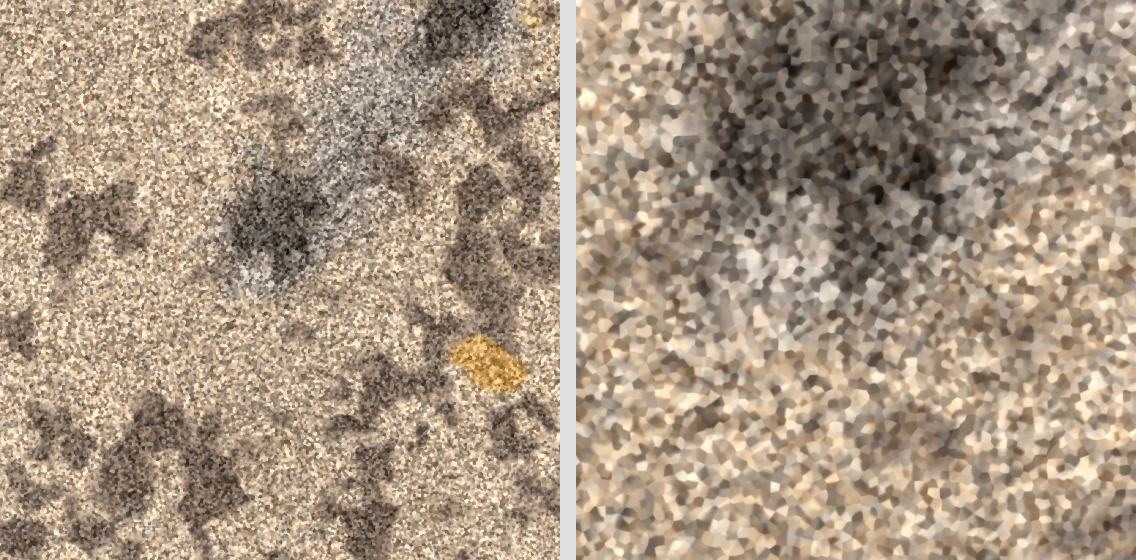
Left, the full canvas; right, a detail of the centre.
Give the GLSL for this texture, as a three.js fragment shader.

```glsl
varying vec2 vUv;

vec3 hash3(vec2 p) {
  vec3 q = fract(p.xyx * vec3(0.1031, 0.1030, 0.0973));
  q += dot(q, q.yxz + 33.33);
  return fract((q.xxy + q.yzz) * q.zyx);
}

// Cellular noise: random cell values blended softly across cell borders
float softCells(vec2 p) {
  vec2 cell = floor(p);
  float total = 0.0;
  float weights = 0.0;
  for (int j = -1; j <= 1; j++) {
    for (int i = -1; i <= 1; i++) {
      vec2 id = cell + vec2(float(i), float(j));
      vec3 seed = hash3(id + 71.0);
      vec2 d = id + seed.xy - p;
      float w = exp(-8.0 * dot(d, d));
      total += w * seed.z;
      weights += w;
    }
  }
  return total / weights;
}

// Soft round falloff, 1 at the centre
float spot(vec2 p, vec2 centre, vec2 radius) {
  vec2 d = (p - centre) / radius;
  return exp(-dot(d, d));
}

void main() {
  vec2 p = vUv;

  // Fine sand grains
  float grain = 0.75 * (softCells(p * 205.0) - 0.5)
              + 0.35 * (softCells(p * 118.0 + 37.0) - 0.5);
  float tint = softCells(p * 160.0 + 11.0) - 0.5;

  // Ragged coordinates for everything larger than a grain
  vec2 warp = 0.008 * sin(p.yx * vec2(43.0, 37.0) + 2.0 * sin(p * 29.0));
  vec2 q = p + warp + 0.012 * (vec2(softCells(p * 60.0), softCells(p * 60.0 + 19.0)) - 0.5);

  // Clustered dark blotches
  float medium = softCells(q * 14.0 + 5.0);
  float small = softCells(q * 31.0 + 23.0);
  float mass = 0.38 * softCells(q * 4.5 + 8.0) + 0.37 * medium + 0.25 * small;
  mass += 0.13 * spot(p, vec2(0.83, 0.53), vec2(0.15, 0.14));
  mass += 0.14 * spot(p, vec2(0.70, 0.09), vec2(0.17, 0.09));
  mass += 0.13 * spot(p, vec2(0.30, 0.27), vec2(0.09, 0.12));
  mass += 0.08 * spot(p, vec2(0.07, 0.30), vec2(0.12, 0.25));
  mass -= 0.14 * spot(p, vec2(0.45, 0.36), vec2(0.14, 0.16));
  float blotch = smoothstep(0.55, 0.69, mass + 0.06 * grain);

  // Grey diagonal smear with fibres along it
  vec2 axis = normalize(vec2(0.63, 0.77));
  vec2 r = q - vec2(0.45, 0.53);
  float along = dot(r, axis);
  float across = dot(r, vec2(axis.y, -axis.x));
  float reach = length(vec2(across, along - clamp(along, 0.04, 0.65)));
  float smear = smoothstep(0.15, 0.04, reach + 0.09 * (medium - 0.5));
  float fibre = softCells(vec2(across * 85.0, along * 22.0)) - 0.5;
  float ends = spot(q, vec2(0.49, 0.61), vec2(0.11, 0.12))
             + spot(q, vec2(0.82, 0.95), vec2(0.08, 0.10));
  float soot = smear * smoothstep(0.15, 0.8, ends + 0.7 * (small - 0.5));
  float crack = smoothstep(0.005, 0.001, abs(q.y - 0.66 - 0.7 * (q.x - 0.53)))
              * spot(p, vec2(0.60, 0.71), vec2(0.08));

  // Tone from dark brown to pale sand
  float dark = max(blotch * (1.0 - 0.5 * smear), soot);
  float tone = 0.76 + 0.03 * sin(p.x * 7.0 + 2.0 * sin(p.y * 5.0));
  tone += 1.12 * grain * (1.0 - 0.25 * dark);
  tone -= 0.46 * dark + smear * (0.13 + 0.22 * fibre) + 0.3 * crack;
  vec3 color = mix(vec3(0.29, 0.22, 0.16), vec3(0.91, 0.82, 0.71), tone);
  color += tint * vec3(0.07, 0.0, -0.07);

  // Cooler, greyer dark areas
  float grey = dot(color, vec3(0.3, 0.5, 0.2));
  color = mix(color, grey * vec3(1.02, 0.99, 0.98), 0.55 * smear);
  color = mix(color, grey * vec3(1.10, 0.97, 0.92), 0.4 * blotch * (1.0 - smear));

  // Ochre stains
  vec2 o = q + vec2(0.0, 0.35 * (q.x - 0.875));
  float ochre = smoothstep(0.3, 0.6, spot(o, vec2(0.875, 0.345), vec2(0.072, 0.045)));
  ochre += 0.5 * spot(q, vec2(0.93, 0.95), vec2(0.035, 0.05)) * smoothstep(0.3, 0.7, medium);
  vec3 stain = vec3(0.80, 0.61, 0.33) + 0.55 * grain;
  color = mix(color, stain, 0.85 * ochre);

  gl_FragColor = vec4(clamp(color, 0.0, 1.0), 1.0);
}
```
